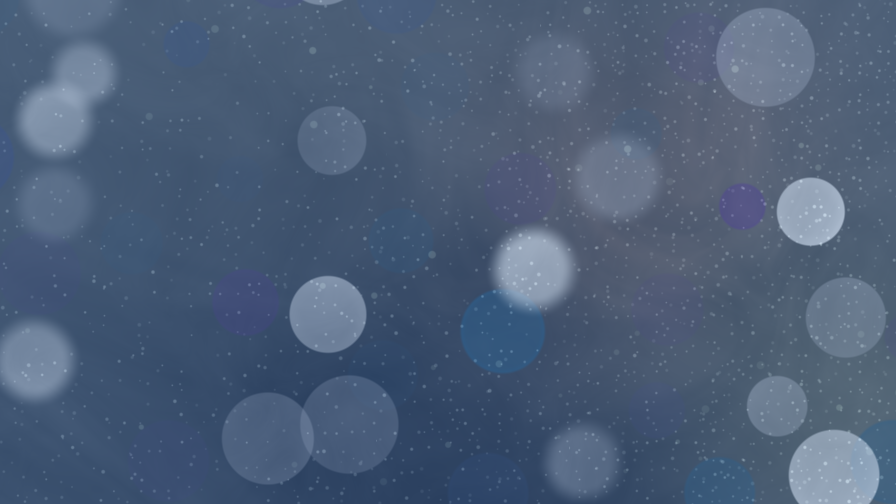
Write a Shadertoy shader that draws this background.

```glsl
// Dusty slate-blue haze with pale bokeh discs, some crisp and some blurred.
// Warped layered sines shade the haze, a golden-ratio sequence scatters the
// discs, and cellular points add fine dust. Lengths are in canvas heights.

vec4 hash4(vec2 cell) {
    vec4 q = fract(cell.xyxy * vec4(0.1031, 0.1030, 0.0973, 0.1099));
    q += dot(q, q.wzxy + 33.33);
    return fract((q.xxyz + q.yzzw) * q.zywx);
}

// Domain-warped sines, roughly -1 to 1
float clouds(vec2 p) {
    float sum = 0.0, amplitude = 0.5;
    for (int i = 0; i < 6; i++) {
        p = mat2(0.8, -0.6, 0.6, 0.8) * p * 1.75 + sin(p.yx * 1.3) + 1.7;
        sum += amplitude * sin(p.x) * sin(p.y + 0.6);
        amplitude *= 0.68;
    }
    return sum;
}

// One optional dust grain per cell, kept inside its borders
float dust(vec2 p, float scale, float density, float radius) {
    vec4 rnd = hash4(floor(p * scale) + 7.0);
    vec2 centre = 0.2 + 0.6 * rnd.xy;
    float size = radius * (0.5 + 0.7 * rnd.z);
    float edge = 0.7 / iResolution.y + 0.0006;
    float d = length(fract(p * scale) - centre) / scale;
    float grain = 1.0 - smoothstep(size - edge, size + edge, d);
    return grain * step(rnd.w, density) * (0.3 + 0.7 * rnd.x);
}

// Evenly spread, lightly jittered disc centres
vec2 scatter(float index, vec2 jitter, float aspect) {
    vec2 spot = fract(index * vec2(0.7549, 0.5698) + vec2(0.32, 0.14));
    return (spot * 1.08 - 0.04) * vec2(aspect, 1.0) + (jitter - 0.5) * 0.16;
}

float disc(float d, float radius, float blur) {
    return 1.0 - smoothstep(radius - blur, radius + blur, d);
}

vec3 haze(vec2 uv, vec2 p, float cloud) {
    vec3 col = mix(vec3(0.185, 0.268, 0.39), vec3(0.285, 0.36, 0.455),
                   smoothstep(0.0, 0.95, uv.y + 0.16 * cloud));
    // Lighter left side, warm patch and greenish corner on the right
    col = mix(col, vec3(0.27, 0.36, 0.47), 0.5 * smoothstep(0.4, 0.0, uv.x));
    vec2 warm = (uv - vec2(0.72, 0.62)) / vec2(0.2, 0.36);
    col = mix(col, vec3(0.38, 0.385, 0.45),
              0.75 * exp(-dot(warm, warm)) * (0.85 + 0.5 * cloud));
    vec2 green = (uv - vec2(0.97, 0.18)) / vec2(0.22, 0.4);
    col = mix(col, vec3(0.36, 0.43, 0.475), 0.75 * exp(-dot(green, green)));
    return col + 0.028 * cloud;
}

void mainImage(out vec4 fragColor, in vec2 fragCoord) {
    vec2 uv = fragCoord / iResolution.xy;
    vec2 p = fragCoord / iResolution.y;
    float aspect = iResolution.x / iResolution.y;
    float crisp = 0.8 / iResolution.y + 0.0008;
    float cloud = clouds(p * 1.6);
    float mottle = clouds(p * 8.0 + 3.0);

    vec3 col = haze(uv, p, cloud) + 0.012 * mottle;

    // Faint blue and violet discs with thin brighter rims
    for (int i = 0; i < 26; i++) {
        float index = float(i);
        vec4 rnd = hash4(vec2(index, 41.0));
        float radius = mix(0.045, 0.085, rnd.z);
        float d = length(p - scatter(index + 0.5, rnd.xy, aspect));
        float strength = 0.1 + 0.5 * pow(fract(index * 0.618), 3.0);
        float rim = smoothstep(radius * 0.85, radius, d);
        vec3 tint = mix(vec3(0.17, 0.38, 0.56), vec3(0.31, 0.25, 0.60),
                        smoothstep(0.35, 0.65, rnd.w));
        col = mix(col, tint, disc(d, radius, crisp * 1.5) * strength * (0.9 + 0.25 * rim));
    }

    // Pale discs, alternately crisp and blurred; the brightest are smaller
    for (int i = 0; i < 19; i++) {
        float index = float(i);
        vec4 rnd = hash4(vec2(index, 97.0));
        float level = fract(index * 0.618 + 0.2);
        float radius = mix(0.06, 0.105, rnd.z) * mix(1.08, 0.85, level);
        vec2 offset = p - scatter(index, rnd.xy, aspect);
        float d = length(offset);
        float blurred = mod(index, 2.0);
        float blur = mix(crisp, 0.022, blurred);
        float strength = mix(0.2, 0.8, level * level) * mix(1.0, 0.85, blurred);
        // Gentle slanted shading and a soft glow toward the rim
        float slope = dot(offset / radius, vec2(cos(rnd.w * 6.28), sin(rnd.w * 6.28)));
        float rim = smoothstep(0.6, 1.0, d / radius) * (1.0 - blurred);
        float shade = 0.94 + 0.1 * slope + 0.08 * rim + 0.05 * mottle;
        vec3 pale = mix(vec3(0.66, 0.72, 0.83), vec3(0.76, 0.82, 0.89), level);
        col = mix(col, pale, disc(d, radius, blur) * strength * shade);
    }

    // Dust lies over everything and thickens to the right
    float density = mix(0.18, 0.5, smoothstep(0.2, 0.9, uv.x));
    float fine = dust(p, 52.0, density, 0.0024)
               + dust(mat2(0.8, 0.6, -0.6, 0.8) * p + 5.0, 37.0, density, 0.003);
    float coarse = dust(mat2(0.6, 0.8, -0.8, 0.6) * p + 9.0, 15.0, density * 0.3, 0.0065);
    col += vec3(0.16, 0.165, 0.15) * fine + vec3(0.10, 0.11, 0.085) * coarse;

    fragColor = vec4(clamp(col, 0.0, 1.0), 1.0);
}
```
